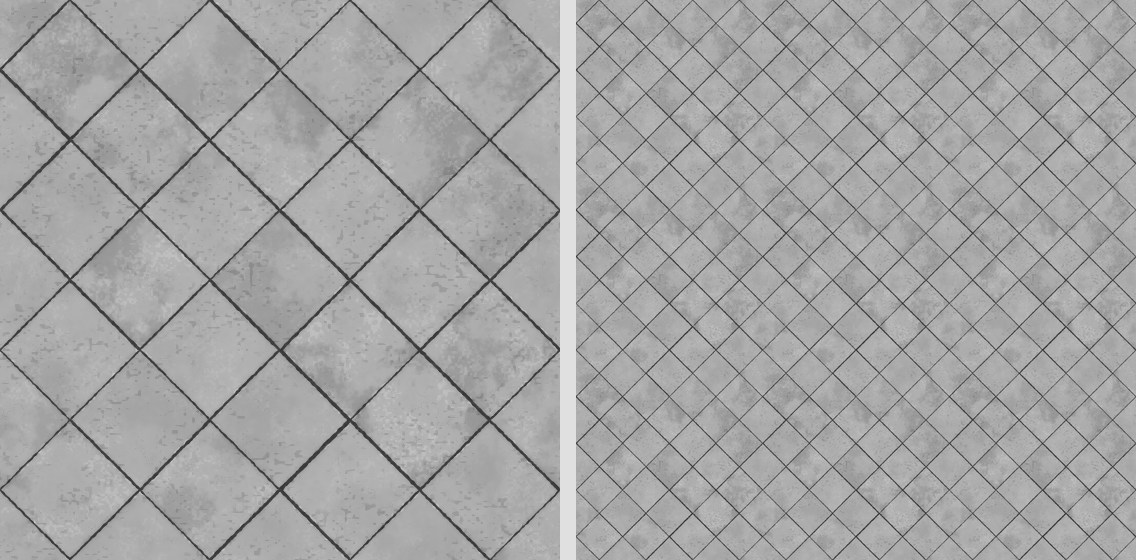
Left, the tile; right, the same tile 3 across and 3 down.
This texture is drawn by a Shadertoy shader. Its source:

```glsl
// Worn grey stone floor tiles laid diagonally, four diamonds across and down, with dark uneven joints.

float hash(vec2 p) {
    vec3 h = fract(p.xyx * vec3(0.1031, 0.1030, 0.0973));
    h += dot(h, h.yzx + 33.33);
    return fract((h.x + h.y) * h.z);
}

float noise(vec2 p) {
    vec2 i = floor(p), f = fract(p);
    f = f * f * (3.0 - 2.0 * f);
    return mix(mix(hash(i), hash(i + vec2(1, 0)), f.x),
               mix(hash(i + vec2(0, 1)), hash(i + vec2(1, 1)), f.x), f.y);
}

float fbm(vec2 p) {
    float sum = 0.0, amp = 0.5, total = 0.0;
    for (int i = 0; i < 5; i++) {
        sum += amp * noise(p);
        total += amp;
        amp *= 0.58;
        p = mat2(1.6, 1.2, -1.2, 1.6) * p + 17.3;
    }
    return sum / total;
}

// Distance to the nearest tile side; each side has its own joint width
float tileEdge(vec2 f, vec2 id) {
    float d = 1.0;
    for (int k = 0; k < 4; k++) {
        float side = k < 2 ? f[k] : 1.0 - f[k - 2];
        float r = hash(id * 3.0 + float(k) * 11.7 + 5.0);
        d = min(d, side - mix(0.008, 0.020, r * r));
    }
    return d;
}

float stoneTone(vec2 q, vec2 seed, float wear) {
    float cloud = fbm(q * 1.5 + seed);
    float grain = fbm(q * 10.0 + seed + 40.0);
    float patches = fbm(q * 2.2 + seed + 80.0);
    float tone = 0.688 + 0.035 * (patches - 0.5) + 0.035 * (grain - 0.5);

    // Dark mottled stains
    float stain = smoothstep(0.40, 0.68, cloud + 0.4 * (grain - 0.5));
    tone -= 0.095 * stain * mix(0.3, 1.0, wear);

    // Pale scuffed speckles
    float scuff = smoothstep(0.52, 0.64, patches + 0.5 * (grain - 0.5));
    tone += 0.045 * scuff * smoothstep(0.45, 0.7, noise(q * 29.0 + seed)) * mix(0.4, 1.0, wear);

    // Small pits and broken hairlines
    float pitted = smoothstep(0.42, 0.62, fbm(q * 2.0 + seed + 120.0));
    tone -= 0.075 * pitted * smoothstep(0.70, 0.84, noise(q * vec2(17.0, 25.0) + seed));
    float hairline = 1.0 - smoothstep(0.0, 0.014, abs(fbm(q * 3.0 + seed + 160.0) - 0.5));
    tone -= 0.035 * hairline * smoothstep(0.5, 0.7, noise(q * 7.0 + seed));
    return tone;
}

void mainImage(out vec4 fragColor, in vec2 fragCoord) {
    // Diagonal grid; the tile id wraps with the canvas
    vec2 p = 4.0 * fragCoord / iResolution.xy;
    vec2 g = vec2(p.x + p.y, p.x - p.y) - 0.5;
    vec2 cell = floor(g), f = g - cell;
    vec2 id = mod(vec2(cell.x + cell.y, cell.x - cell.y), 8.0);
    vec2 seed = floor(200.0 * vec2(hash(id + 3.1), hash(id + 71.7)));
    vec2 q = vec2(f.x + f.y, f.x - f.y + 1.0);

    // Stone face, with a tone and amount of wear per tile
    float wear = smoothstep(0.1, 0.9, hash(id + 23.0));
    float tone = stoneTone(q, seed, wear) + 0.016 * (hash(id + 47.0) - 0.5);

    // Ragged rim with soft shade and pale chips
    float rough = noise(q * 24.0 + seed + 9.0);
    float d = tileEdge(f, id) + 0.009 * (rough - 0.5);
    tone -= 0.035 * (1.0 - smoothstep(0.0, 0.045, d));
    float chip = smoothstep(0.62, 0.8, noise(q * 20.0 + seed + 60.0))
               * smoothstep(0.5, 0.65, noise(q * 3.0 + seed + 90.0));
    tone += 0.10 * chip * (1.0 - smoothstep(0.008, 0.026, d));

    // Joint
    float joint = mix(0.21, 0.27, rough);
    float pixel = 5.66 / iResolution.y;
    tone = mix(joint, tone, clamp(d / pixel + 0.5, 0.0, 1.0));
    fragColor = vec4(vec3(tone), 1.0);
}
```
